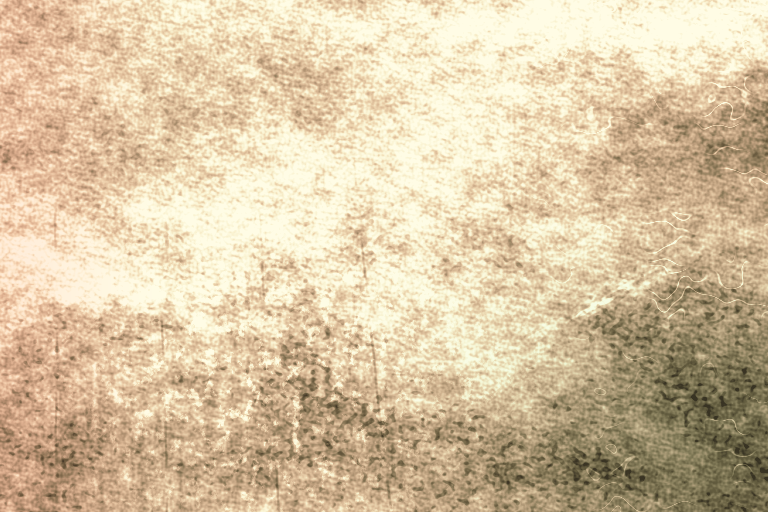
This texture is drawn by a Shadertoy shader. Its source:

```glsl
// Weathered parchment wall: sun-bleached cream plaster with stains, fibres and scratches.

float hash(vec2 p) {
    vec3 q = fract(p.xyx * 0.1031);
    q += dot(q, q.yzx + 33.33);
    return fract((q.x + q.y) * q.z);
}

float cornerSlope(vec2 cell, vec2 offset) {
    float angle = 6.2832 * hash(cell);
    return dot(vec2(cos(angle), sin(angle)), offset);
}

// Gradient noise, roughly -1 to 1
float noise(vec2 p) {
    p += 61.7;
    vec2 i = floor(p), f = fract(p), e = vec2(1, 0);
    vec2 u = f * f * f * (f * (f * 6.0 - 15.0) + 10.0);
    float low = mix(cornerSlope(i, f), cornerSlope(i + e, f - e), u.x);
    float high = mix(cornerSlope(i + e.yx, f - e.yx), cornerSlope(i + 1.0, f - 1.0), u.x);
    return 1.4 * mix(low, high, u.y);
}

float fbm(vec2 p) {
    float sum = 0.0, amp = 0.5;
    for (int i = 0; i < 5; i++) {
        sum += amp * noise(p);
        p = mat2(1.9, 0.5, -0.5, 1.9) * p + 7.3;
        amp *= 0.62;
    }
    return sum;
}

float blob(vec2 p, vec2 centre, vec2 radii) {
    vec2 d = (p - centre) / radii;
    return exp(-dot(d, d));
}

// Broad light and shade across the wall
float shading(vec2 p) {
    float light = 0.89;
    light -= 0.46 * blob(p, vec2(1.45, 0.12), vec2(0.42, 0.34));
    light -= 0.30 * blob(p, vec2(1.52, 0.70), vec2(0.26, 0.16));
    light -= 0.23 * blob(p, vec2(0.10, 0.12), vec2(0.50, 0.24));
    light -= 0.12 * blob(p, vec2(0.75, 0.03), vec2(0.50, 0.22));
    light -= 0.10 * blob(p, vec2(0.10, 0.90), vec2(0.35, 0.30));
    light += 0.10 * blob(p, vec2(0.55, 0.55), vec2(0.50, 0.16));
    light += 0.17 * blob(p, vec2(1.20, 0.95), vec2(0.45, 0.07));
    light += 0.13 * blob(p, vec2(0.35, 0.44), vec2(0.25, 0.03));
    return light;
}

// Fine vertical wear plus a few long leaning lines
float scratches(vec2 p) {
    float lower = 1.0 - smoothstep(0.2, 0.5, p.y);
    float left = 1.0 - smoothstep(0.6, 1.0, p.x);
    float wear = 0.45 * lower * left * noise(vec2(p.x * 75.0 + noise(p * 5.0), p.y * 4.0));
    for (int i = 0; i < 4; i++) {
        float k = float(i);
        float x = 0.11 + 0.2 * k + 0.035 * k * (0.5 - p.y) + 0.004 * noise(vec2(k * 9.0, p.y * 7.0));
        float broken = smoothstep(-0.25, 0.35, noise(vec2(k * 5.3, p.y * 14.0)));
        float span = 1.0 - smoothstep(0.35, 0.85, p.y);
        wear += 0.8 * broken * span * (1.0 - smoothstep(0.0005, 0.004, abs(p.x - x)));
    }
    return wear;
}

// Pale diagonal scrape on the right
float scrape(vec2 p) {
    vec2 q = mat2(0.88, -0.48, 0.48, 0.88) * (p - vec2(1.19, 0.42));
    float streaks = smoothstep(-0.25, 0.4, noise(q * vec2(14, 110)) + 0.5 * noise(q * 60.0));
    return streaks * blob(q, vec2(0), vec2(0.14, 0.018));
}

// Thin broken hairlines, mostly level
float cracks(vec2 p) {
    vec2 q = p * vec2(5, 20) + 0.7 * vec2(noise(p * 18.0), noise(p * 23.0 + 4.0));
    float line = 1.0 - smoothstep(0.01, 0.07, abs(noise(q)));
    return line * smoothstep(0.0, 0.4, noise(p * 9.0 + 3.0)) * smoothstep(0.9, 1.35, p.x);
}

vec3 ramp(float t) {
    vec3 c = mix(vec3(0.24, 0.20, 0.14), vec3(0.42, 0.36, 0.25), smoothstep(0.15, 0.36, t));
    c = mix(c, vec3(0.58, 0.50, 0.37), clamp((t - 0.36) / 0.15, 0.0, 1.0));
    c = mix(c, vec3(0.72, 0.60, 0.47), clamp((t - 0.51) / 0.11, 0.0, 1.0));
    c = mix(c, vec3(0.86, 0.73, 0.59), clamp((t - 0.62) / 0.13, 0.0, 1.0));
    c = mix(c, vec3(0.94, 0.85, 0.70), clamp((t - 0.75) / 0.11, 0.0, 1.0));
    c = mix(c, vec3(0.98, 0.95, 0.82), clamp((t - 0.86) / 0.08, 0.0, 1.0));
    return mix(c, vec3(1.0, 0.99, 0.90), clamp((t - 0.94) / 0.10, 0.0, 1.0));
}

void mainImage(out vec4 fragColor, in vec2 fragCoord) {
    vec2 p = fragCoord / iResolution.xy * vec2(1.5, 1.0);
    vec2 slant = vec2(p.x, p.y + 0.22 * p.x);

    // Stains, fibres and grain
    float stain = fbm(slant * vec2(3.0, 5.5));
    float mottle = fbm(p * vec2(17, 23) + 5.0);
    float light = shading(p + 0.04 * vec2(stain, mottle));
    light += 0.24 * stain + 0.20 * mottle;
    light += 0.13 * noise(slant * vec2(48, 125)) + 0.13 * noise(p * 150.0);

    // Dark pits and flaked pale spots gather low on the wall
    float low = 1.0 - smoothstep(0.2, 0.7, p.y);
    float pits = smoothstep(0.3, 0.75, noise(p * vec2(70, 85)) - 0.9 * stain);
    light -= (0.10 + 0.12 * low) * pits;
    float flakes = smoothstep(0.1, 0.35, fbm(p * vec2(36, 30) + 11.0));
    light += 0.22 * flakes * blob(p, vec2(0.55, 0.22), vec2(0.42, 0.28));

    light -= 0.22 * scratches(p);
    light += 0.30 * scrape(p) + 0.24 * cracks(p);

    // Olive shade at lower right, rosy left edge
    vec3 color = ramp(light);
    color *= mix(vec3(1), vec3(0.91, 1.0, 0.98), blob(p, vec2(1.4, 0.15), vec2(0.45, 0.3)));
    color *= mix(vec3(1.01, 0.94, 0.95), vec3(1), smoothstep(0.0, 0.35, p.x));
    fragColor = vec4(clamp(color, 0.0, 1.0), 1.0);
}
```
